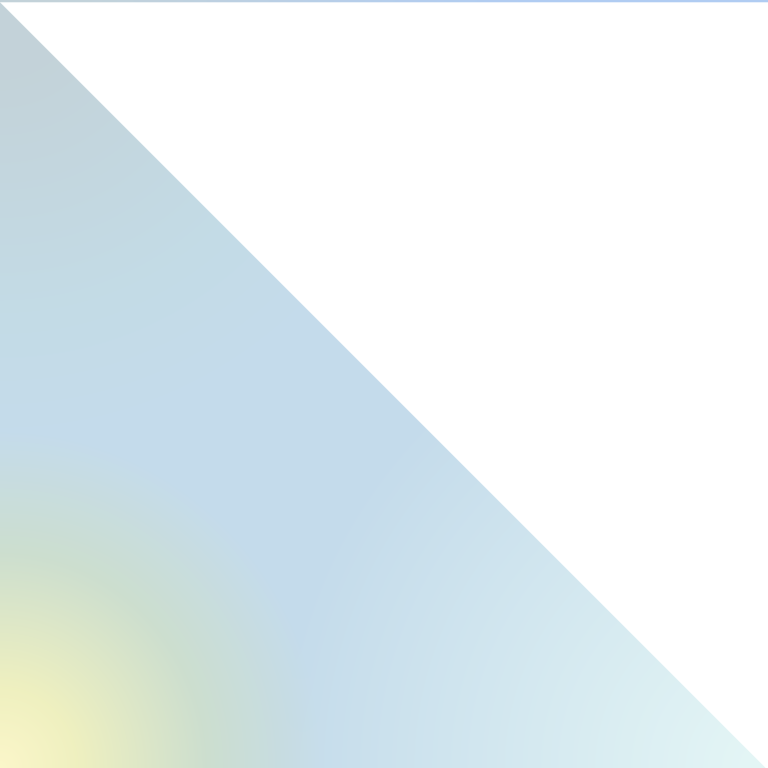
Give the GLSL for this background, as a Shadertoy shader.

```glsl
const vec3 WHITE = vec3(1.0);
const vec3 SKY = vec3(0.77, 0.86, 0.92);
const vec3 SLATE = vec3(0.765, 0.825, 0.85);
const vec3 TEAL = vec3(0.765, 0.86, 0.902);
const vec3 ICE = vec3(0.89, 0.96, 0.96);
const vec3 SAGE = vec3(0.80, 0.87, 0.81);
const vec3 LEMON = vec3(0.935, 0.94, 0.75);
const vec3 CREAM = vec3(0.985, 0.965, 0.79);
const vec3 PERIWINKLE = vec3(0.69, 0.80, 0.95);

// Blends a colour in as the distance falls from outer to inner
vec3 glow(vec3 under, vec3 tint, float dist, float inner, float outer) {
    float amount = clamp((outer - dist) / (outer - inner), 0.0, 1.0);
    return mix(under, tint, amount);
}

// Smooth coverage of the side where the signed distance is negative
float coverage(float dist, float softness) {
    return 1.0 - smoothstep(-softness, softness, dist);
}

vec3 cornerGlows(vec2 uv) {
    float topLeft = length(uv - vec2(0.0, 1.0));
    float bottomRight = length(uv - vec2(1.0, 0.0));
    float bottomLeft = length(uv * vec2(1.0, 0.96));

    vec3 color = glow(SKY, TEAL, topLeft, 0.42, 0.56);
    color = glow(color, SLATE, topLeft, 0.10, 0.42);
    color = glow(color, ICE, bottomRight, 0.03, 0.63);

    // Warm light, from its green rim to its pale core
    color = glow(color, SAGE, bottomLeft, 0.27, 0.42);
    color = glow(color, LEMON, bottomLeft, 0.10, 0.27);
    return glow(color, CREAM, bottomLeft, 0.0, 0.10);
}

void mainImage(out vec4 fragColor, in vec2 fragCoord) {
    vec2 uv = fragCoord / iResolution.xy;
    float pixel = 1.0 / min(iResolution.x, iResolution.y);

    // Tinted triangle below the diagonal
    float diagonal = (uv.x + uv.y - 0.997) * 0.70711;
    vec3 color = mix(WHITE, cornerGlows(uv), coverage(diagonal, 0.7 * pixel));

    // Thin band along the top
    vec3 band = mix(SLATE, PERIWINKLE, smoothstep(0.0, 0.75, uv.x));
    color = mix(color, band, coverage(0.997 - uv.y, 0.7 * pixel));

    fragColor = vec4(color, 1.0);
}
```
